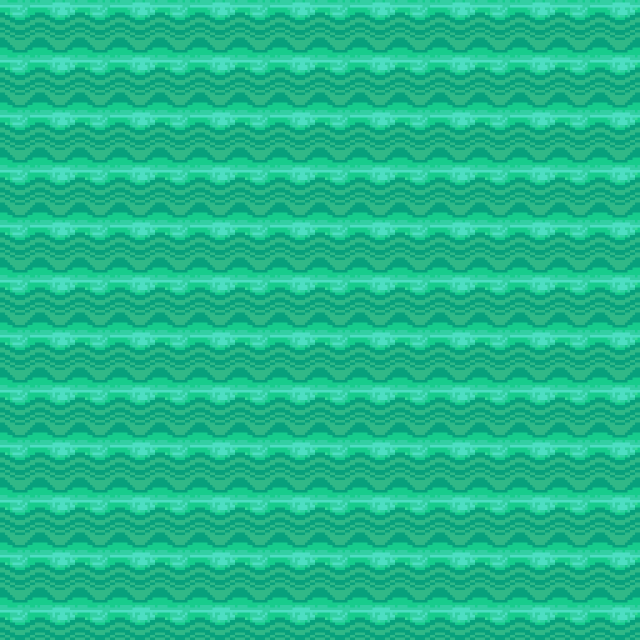
A Shadertoy shader for this pattern:

```glsl
const float GRID = 256.0;              // blocks across the canvas
const vec2 TILE = vec2(32.0, 22.0);    // blocks in one repeat
const float WAVE_LENGTH = 16.0;        // blocks from crest to crest
const float LINE_ROW = 2.0;            // row of the first highlight from the top
const int SAMPLES = 2;                 // antialiasing samples per axis

const vec3 DEEP   = vec3(0.03, 0.63, 0.49);
const vec3 MID    = vec3(0.19, 0.72, 0.53);
const vec3 BRIGHT = vec3(0.09, 0.80, 0.55);
const vec3 TEAL   = vec3(0.20, 0.81, 0.64);
const vec3 FOAM   = vec3(0.30, 0.87, 0.76);
const vec3 LIME   = vec3(0.22, 0.86, 0.60);

// Stripe edges in rows below the highlight: x at a crest, y at a trough
const vec2 EDGES[8] = vec2[8](
    vec2(2.8, 6.1), vec2(5.0, 8.0), vec2(7.0, 10.0), vec2(9.0, 12.0),
    vec2(10.0, 13.0), vec2(11.0, 14.0), vec2(13.0, 18.0), vec2(16.5, 19.1));

float hash(vec2 p) {
    vec3 q = fract(p.xyx * vec3(0.1031, 0.1030, 0.0973));
    q += dot(q, q.yzx + 33.33);
    return fract((q.x + q.y) * q.z);
}

float ellipse(vec2 p, vec2 center, vec2 radius) {
    return length((p - center) / radius);
}

// Surf around the highlight; row counts downwards from it
vec3 surfColor(vec2 block) {
    float grain = hash(block + 7.0);
    float row = block.y;
    vec2 p = block + 0.5;
    float small = ellipse(p, vec2(7.5, 1.5), vec2(3.2, 2.8));
    float large = ellipse(p, vec2(25.0, 1.3), vec2(5.0, 3.2));
    float splash = min(small, large);

    vec3 color = BRIGHT;
    if (row == -1.0 || (row == -2.0 && grain < 0.65)) color = TEAL;
    if (row > 0.0 && splash < 1.25 && grain < 0.75) color = TEAL;
    if (row > 0.0 && splash < 1.0 && grain > 0.52) color = FOAM;
    if (row == -1.0 && abs(p.x - 25.0) < 4.5 && grain > 0.25) color = FOAM;
    if (row == 0.0) color = abs(p.x - 10.5) < 1.5 ? TEAL : FOAM;
    if (row > 0.0 && row < 5.0 && splash > 1.0 && grain > 0.92) color = LIME;
    return color;
}

vec3 patternColor(vec2 uv) {
    vec2 block = floor(vec2(uv.x, 1.0 - uv.y) * GRID);
    block = mod(block - vec2(0.0, LINE_ROW), TILE);
    float wave = 0.5 - 0.5 * cos(6.28319 * (block.x + 0.5) / WAVE_LENGTH);

    // Count the wavy edges above this block
    int stripe = 0;
    for (int i = 0; i < 8; i++)
        if (block.y + 0.5 > mix(EDGES[i].x, EDGES[i].y, wave)) stripe++;

    if (stripe == 0) return surfColor(block);
    if (stripe == 8) return surfColor(block - vec2(0.0, TILE.y));
    return stripe % 2 == 1 ? DEEP : MID;
}

void mainImage(out vec4 fragColor, in vec2 fragCoord) {
    vec3 sum = vec3(0.0);
    for (int j = 0; j < SAMPLES; j++)
        for (int i = 0; i < SAMPLES; i++) {
            vec2 offset = (vec2(i, j) + 0.5) / float(SAMPLES) - 0.5;
            sum += patternColor((fragCoord + offset) / iResolution.xy);
        }
    fragColor = vec4(sum / float(SAMPLES * SAMPLES), 1.0);
}
```
